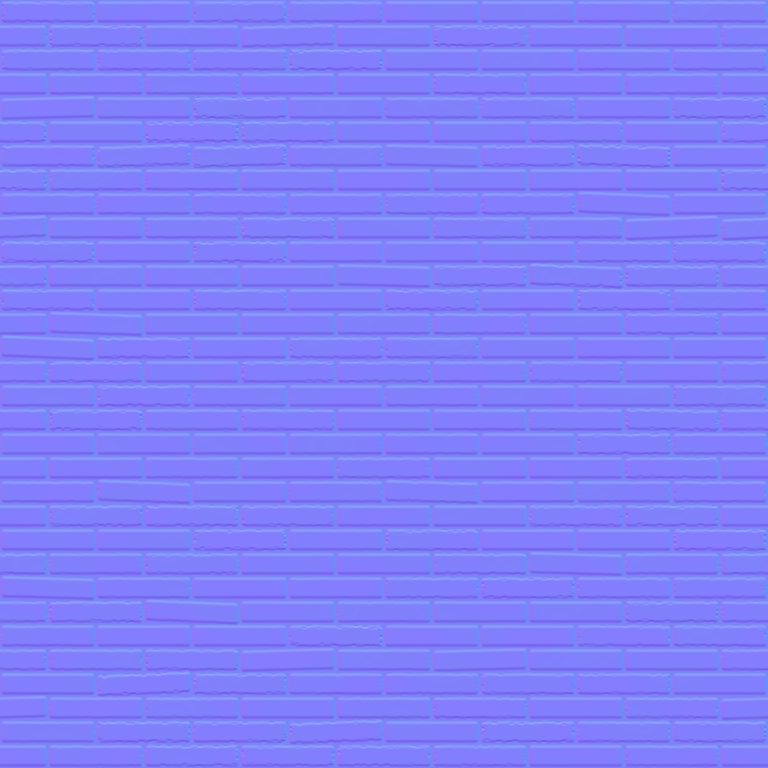
Write a WebGL 1 fragment shader that draws this texture map.

```glsl
precision highp float;
// Normal map of a running-bond brick wall, 8 bricks by 32 courses, with crooked and chipped bricks.
uniform vec2 u_resolution;

float hash(vec2 p) {
  vec3 q = fract(vec3(p.xyx) * vec3(0.1031, 0.103, 0.0973));
  q += dot(q, q.yzx + 33.33);
  return fract((q.x + q.y) * q.z);
}

// Distance to the nearest scattered feature point.
float cellular(vec2 p) {
  vec2 cell = floor(p);
  float nearest = 2.0;
  for (int y = -1; y <= 1; y++) {
    for (int x = -1; x <= 1; x++) {
      vec2 c = cell + vec2(float(x), float(y));
      vec2 point = c + vec2(hash(c), hash(c + 57.0));
      nearest = min(nearest, length(p - point));
    }
  }
  return nearest;
}

float roundedBox(vec2 p, vec2 halfSize, float radius) {
  vec2 q = abs(p) - halfSize + radius;
  return length(max(q, 0.0)) + min(max(q.x, q.y), 0.0) - radius;
}

// Column and course of the brick that covers p; x keeps its fraction along the brick.
vec2 brickAt(vec2 p, float course) {
  return vec2(p.x / 4.0 + 0.5 * mod(course + 1.0, 2.0), course);
}

// Wall relief in units of one course: 0 in the mortar, 1 on a brick face.
float wallHeight(vec2 p) {
  float chips = smoothstep(0.4, 0.1, cellular(p * vec2(2.2, 5.0)));
  float height = 0.0;
  // Neighbouring courses are included because crooked bricks lean into the joints.
  for (int i = -1; i <= 1; i++) {
    vec2 brick = brickAt(p, floor(p.y) + float(i));
    vec2 id = mod(floor(brick), vec2(8.0, 32.0));
    vec2 local = vec2((fract(brick.x) - 0.5) * 4.0, p.y - brick.y - 0.5);

    // A few bricks are laid at a slight angle.
    float crooked = step(0.89, hash(id + 11.0));
    float lean = (hash(id + 23.0) - 0.5) * 0.05;
    local.y += local.x * (lean + 0.02 * sign(lean)) * crooked;

    // Edge wear differs from brick to brick.
    float wear = hash(id + 41.0);
    float wobble = sin(local.x * 4.0 + wear * 40.0) + 0.5 * sin(local.x * 11.0 + wear * 90.0);
    float d = roundedBox(local, vec2(1.875, 0.368), 0.07);
    d += wobble * 0.006 * wear + chips * 0.06 * wear * wear;
    height = max(height, smoothstep(0.1, -0.05, d));
  }
  return height;
}

void main() {
  vec2 p = gl_FragCoord.xy / u_resolution * 32.0;

  // Slope of the relief by central differences.
  vec2 e = vec2(0.035, 0.0);
  vec2 slope = vec2(wallHeight(p + e.xy) - wallHeight(p - e.xy),
                    wallHeight(p + e.yx) - wallHeight(p - e.yx)) / (2.0 * e.x);

  // Flat tones that drift slowly across the wall and from brick to brick.
  float face = wallHeight(p);
  vec3 color = mix(vec3(0.492, 0.514, 0.974), vec3(0.511, 0.497, 0.989), face);
  float tone = hash(mod(floor(brickAt(p, floor(p.y))), vec2(8.0, 32.0)) + 71.0) - 0.5;
  float drift = sin(p.x * 1.3 + 2.0 * sin(p.y * 0.9)) + sin(p.y * 2.7 + 1.5 * sin(p.x * 0.7));
  color += vec3(0.01, -0.009, 0.007) * (tone * face + 0.5 * drift);

  // Bevels: pink on the left, cyan on the right and top, violet below.
  color.r += 0.009 * slope.x - 0.0045 * slope.y;
  color.g -= 0.005 * slope.x + 0.012 * slope.y;
  color.b -= 0.006 * max(slope.y, 0.0) + 0.0015 * min(slope.y, 0.0);

  gl_FragColor = vec4(clamp(color, 0.0, 1.0), 1.0);
}
```
